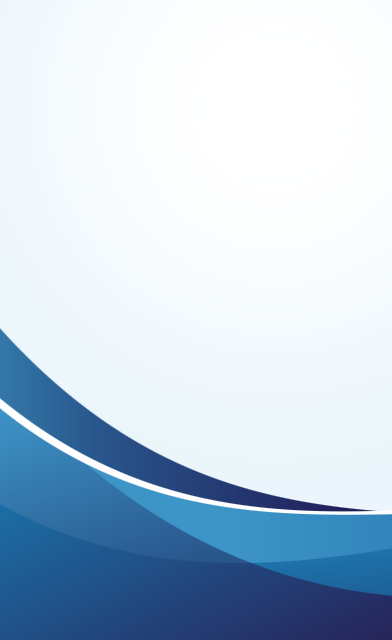
Give the GLSL for this background, as a WebGL 2 fragment shader.

```glsl
#version 300 es
precision highp float;

uniform vec2 u_resolution;
out vec4 outColor;

// Cubic coefficients of each edge: height over the canvas width
#define BAND_TOP    vec4(0.4870, -0.6791, 0.5398, -0.1479)
#define STRIPE_TOP  vec4(0.3776, -0.5033, 0.4583, -0.1301)
#define STRIPE_BASE vec4(0.3620, -0.4935, 0.4786, -0.1506)
#define DIAGONAL    vec4(0.4049, -0.6807, 0.4134, -0.0685)
#define LOWER_ARC   vec4(0.2122, -0.3374, 0.3655, -0.0972)
#define GLOW_CENTER vec2(0.70, 0.83)
#define GLOW_RADIUS 0.62

const vec3 WHITE = vec3(1.0);
const vec3 MIST  = vec3(0.920, 0.962, 0.984);
const vec3 SKY   = vec3(0.24, 0.58, 0.78);
const vec3 STEEL = vec3(0.16, 0.34, 0.55);
const vec3 TEAL  = vec3(0.11, 0.43, 0.65);
const vec3 NAVY  = vec3(0.15, 0.14, 0.35);

// Smooth coverage of the area below a cubic edge
float below(vec4 edge, vec2 uv) {
    float height = edge.x + uv.x * (edge.y + uv.x * (edge.z + uv.x * edge.w));
    float d = height - uv.y;
    return clamp(d / fwidth(d) + 0.5, 0.0, 1.0);
}

vec3 ramp(vec3 from, vec3 to, float t) {
    return mix(from, to, clamp(t, 0.0, 1.0));
}

// Soft radial glow on a pale ground
vec3 backdrop(vec2 uv) {
    vec2 offset = uv - GLOW_CENTER;
    offset.x *= u_resolution.x / u_resolution.y;
    return mix(WHITE, MIST, smoothstep(0.05, GLOW_RADIUS, length(offset)));
}

// Dark band, fading from blue to navy
vec3 bandColor(float x) {
    vec3 color = ramp(vec3(0.20, 0.47, 0.66), STEEL, x / 0.24);
    return ramp(color, vec3(0.13, 0.12, 0.35), (x - 0.24) / 0.64);
}

// Overlapping translucent waves under the stripe
vec3 waves(vec2 uv) {
    float diagonal = below(DIAGONAL, uv);
    float arc = below(LOWER_ARC, uv);

    vec3 upperRight = ramp(SKY, vec3(0.19, 0.52, 0.73), (uv.x - 0.6) / 0.4);
    vec3 lowerRight = ramp(vec3(0.12, 0.46, 0.68), vec3(0.11, 0.33, 0.55),
                           0.5 * (uv.x - 0.65) + 8.0 * (0.13 - uv.y));
    vec3 upperLeft = ramp(SKY, STEEL, 0.6 * uv.x + 3.0 * (0.36 - uv.y));
    vec3 lowerLeft = ramp(TEAL, NAVY, 0.6 * uv.x + 1.9 * (0.21 - uv.y));

    vec3 upper = mix(upperRight, upperLeft, diagonal);
    vec3 lower = mix(lowerRight, lowerLeft, diagonal);
    return mix(upper, lower, arc);
}

void main() {
    vec2 uv = gl_FragCoord.xy / u_resolution;

    // Layers from back to front
    vec3 color = backdrop(uv);
    color = mix(color, bandColor(uv.x), below(BAND_TOP, uv));
    color = mix(color, WHITE, below(STRIPE_TOP, uv));
    color = mix(color, waves(uv), below(STRIPE_BASE, uv));

    outColor = vec4(color, 1.0);
}
```
